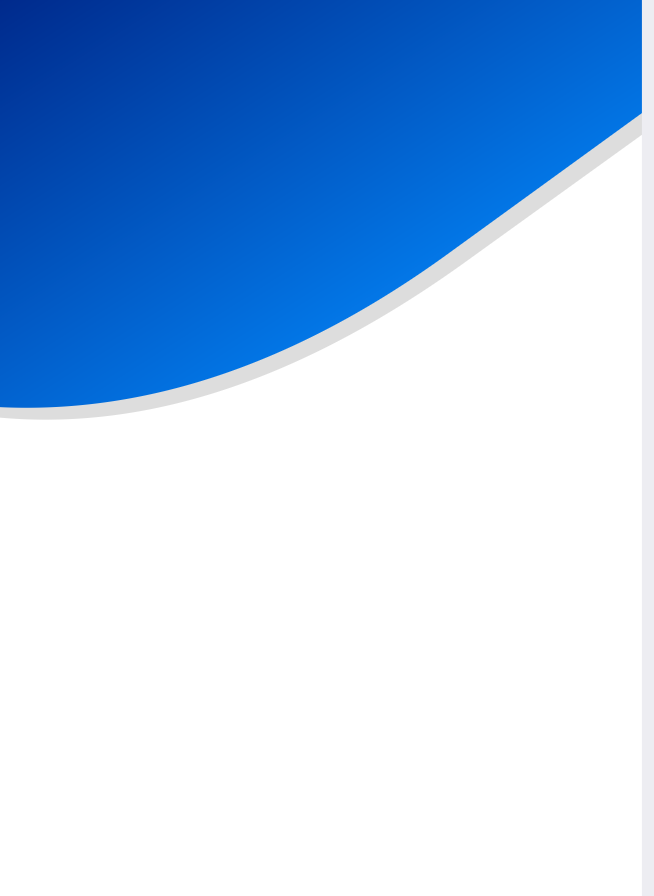
A WebGL 2 fragment shader for this background:

```glsl
#version 300 es
precision highp float;
// A white page with a blue wave hanging from the top and a grey band under it.
// Each wave edge is a cubic Hermite curve that runs on as a straight line;
// the blue is a diagonal gradient, and a pale margin closes the right side.

uniform vec2 u_resolution;
out vec4 fragColor;

// Lengths are in canvas heights, with the origin at the lower left.
const float ASPECT = 0.7305;
const float PAGE_RIGHT = 0.717;

// Wave edges: height at x = 0, joint with the straight part, slopes at both ends
const float BLUE_START = 0.5456;
const vec2 BLUE_JOINT = vec2(0.5013, 0.7174);
const vec2 BLUE_SLOPES = vec2(-0.047, 0.725);
const float BAND_START = 0.5339;
const vec2 BAND_JOINT = vec2(0.5208, 0.7083);
const vec2 BAND_SLOPES = vec2(-0.09, 0.72);

// Gradient from the top left corner
const vec2 GRADIENT_DIR = vec2(0.536, -0.845);
const float GRADIENT_LENGTH = 0.508;

const vec3 BLUE_DARK = vec3(0.0, 0.165, 0.55);
const vec3 BLUE_BRIGHT = vec3(0.01, 0.465, 0.905);
const vec3 BAND_GREY = vec3(0.867);
const vec3 PAGE_WHITE = vec3(1.0);
const vec3 MARGIN_GREY = vec3(0.93, 0.93, 0.95);

// Height of a wave edge at x: Hermite curve up to the joint, then a line
float waveHeight(float x, float start, vec2 joint, vec2 slopes) {
    float t = clamp(x / joint.x, 0.0, 1.0);
    float blend = t * t * (3.0 - 2.0 * t);
    float startBend = t * (1.0 - t) * (1.0 - t);
    float endBend = t * t * (t - 1.0);
    float curve = mix(start, joint.y, blend)
                + joint.x * (slopes.x * startBend + slopes.y * endBend);
    return curve + slopes.y * max(x - joint.x, 0.0);
}

// Smooth coverage of the area above a wave edge
float aboveWave(vec2 p, float start, vec2 joint, vec2 slopes, float pixel) {
    float h = waveHeight(p.x, start, joint, slopes);
    float slope = (waveHeight(p.x + pixel, start, joint, slopes) - h) / pixel;
    float dist = (p.y - h) / sqrt(1.0 + slope * slope);
    return clamp(dist / pixel + 0.5, 0.0, 1.0);
}

void main() {
    vec2 p = gl_FragCoord.xy / u_resolution * vec2(ASPECT, 1.0);
    float pixel = 1.0 / u_resolution.y;

    // Diagonal blue gradient
    float along = dot(p - vec2(0.0, 1.0), GRADIENT_DIR) / GRADIENT_LENGTH;
    vec3 blue = mix(BLUE_DARK, BLUE_BRIGHT, clamp(along, 0.0, 1.0));

    // Grey band, then the blue wave over it
    float band = aboveWave(p, BAND_START, BAND_JOINT, BAND_SLOPES, pixel);
    float wave = aboveWave(p, BLUE_START, BLUE_JOINT, BLUE_SLOPES, pixel);
    vec3 color = mix(PAGE_WHITE, BAND_GREY, band);
    color = mix(color, blue, wave);

    // Margin to the right of the page
    float margin = clamp((p.x - PAGE_RIGHT) / pixel + 0.5, 0.0, 1.0);
    color = mix(color, MARGIN_GREY, margin);

    fragColor = vec4(color, 1.0);
}
```
